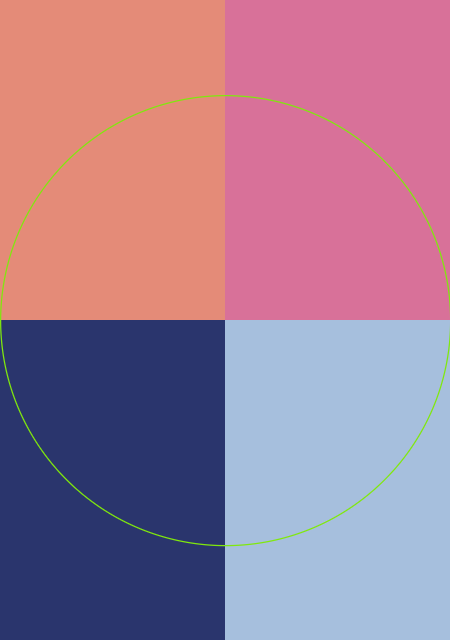
Write a Shadertoy shader that draws this background.

```glsl
// Four flat colour quadrants crossed by a thin green circle as wide as the canvas.

void mainImage(out vec4 fragColor, in vec2 fragCoord) {
    // Centred coordinates, one unit per canvas width
    vec2 p = (fragCoord - 0.5 * iResolution.xy) / iResolution.x;
    float pixel = 1.0 / iResolution.x;

    // Quadrants, with edges softened over one pixel
    vec2 side = clamp(p / pixel + 0.5, 0.0, 1.0);
    vec3 coral = vec3(0.894, 0.545, 0.471);
    vec3 pink = vec3(0.847, 0.443, 0.600);
    vec3 navy = vec3(0.165, 0.208, 0.427);
    vec3 paleBlue = vec3(0.651, 0.749, 0.867);
    vec3 color = mix(mix(navy, paleBlue, side.x), mix(coral, pink, side.x), side.y);

    // Thin ring, set slightly right of and below the centre
    float ringDistance = abs(length(p - vec2(0.0014, -0.0014)) - 0.5);
    float ring = clamp((0.0014 - ringDistance) / pixel + 0.5, 0.0, 1.0);
    color = mix(color, vec3(0.50, 0.91, 0.05), ring);

    fragColor = vec4(color, 1.0);
}
```
